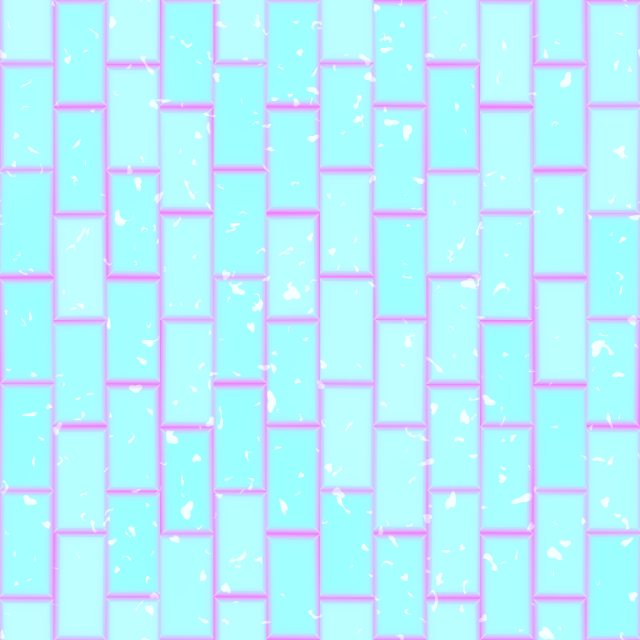
Give the GLSL for this pattern, as a WebGL 2 fragment shader.

```glsl
#version 300 es
precision highp float;
// Upright glazed bricks in 12 staggered columns of 6, with bevelled pink joints.
// Each brick gets its own tint, lean and edge insets; pale chips are scattered
// on two wrapping jittered grids, gathered into clusters by periodic noise.
uniform vec2 u_resolution;
out vec4 fragColor;

const vec2 BRICKS = vec2(12.0, 6.0);
const float STAGGER = 0.4;
const float TAU = 6.28319;
const float JOINT_DEPTH = 0.0112;

const vec3 FACE_DEEP = vec3(0.59, 1.0, 1.0);
const vec3 FACE_PALE = vec3(0.75, 1.0, 1.0);
const vec3 BEVEL_BLUE = vec3(0.75, 0.87, 1.0);
const vec3 BEVEL_VIOLET = vec3(0.84, 0.77, 1.0);
const vec3 JOINT_ORCHID = vec3(0.88, 0.67, 1.0);
const vec3 JOINT_PINK = vec3(0.95, 0.50, 0.98);
const vec3 CHIP_WHITE = vec3(0.97, 1.0, 1.0);

vec3 hash3(vec2 cell, float seed) {
    vec3 p = fract(vec3(cell + 17.0, seed + 5.0) * vec3(0.1031, 0.1030, 0.0973));
    p += dot(p, p.yxz + 33.33);
    return fract((p.xxy + p.yxx) * p.zyx);
}

// Value noise that wraps after the given number of cells
float wrapNoise(vec2 uv, float period, float seed) {
    vec2 p = uv * period;
    vec2 i = floor(p);
    vec2 f = smoothstep(0.0, 1.0, p - i);
    vec2 lo = mod(i, period);
    vec2 hi = mod(i + 1.0, period);
    float bottom = mix(hash3(lo, seed).x, hash3(vec2(hi.x, lo.y), seed).x, f.x);
    float top = mix(hash3(vec2(lo.x, hi.y), seed).x, hash3(hi, seed).x, f.x);
    return mix(bottom, top, f.y);
}

// Colour from the face edge (0) down to the bottom of the joint (1)
vec3 jointRamp(vec3 face, float t) {
    vec3 c = mix(face, BEVEL_BLUE, smoothstep(0.0, 0.16, t));
    c = mix(c, BEVEL_VIOLET, smoothstep(0.20, 0.46, t));
    c = mix(c, JOINT_ORCHID, smoothstep(0.44, 0.66, t));
    return mix(c, JOINT_PINK, smoothstep(0.64, 0.92, t));
}

// Brick colour in rgb, joint amount in a
vec4 brick(vec2 uv) {
    vec2 grid = uv * BRICKS;
    float column = mod(floor(grid.x), BRICKS.x);
    grid.y -= STAGGER * (1.0 - mod(column, 2.0));
    vec2 id = vec2(column, mod(floor(grid.y), BRICKS.y));
    vec2 size = 1.0 / BRICKS;
    vec2 p = fract(grid) * size;
    vec3 h = hash3(id, 1.0);
    vec3 k = hash3(id, 2.0);

    // Distances outside each pair of slightly leaning edges
    vec2 centred = p - 0.5 * size;
    vec2 lean = (vec2(h.y, k.z) - 0.5) * vec2(0.036, 0.03) * centred.yx;
    vec2 low = mix(vec2(0.0028, 0.0062), vec2(0.0105, 0.0112), vec2(h.z, k.x));
    vec2 high = mix(vec2(0.0028, 0.0062), vec2(0.0100, 0.0112), vec2(k.y, h.y));
    vec2 outside = max(low - p - lean, p + lean - size + high);
    float depth = max(outside.x, outside.y);

    // Glazed face, soft rim and joint
    vec3 face = mix(FACE_DEEP, FACE_PALE, h.x);
    face = mix(face, FACE_PALE, 0.25 * wrapNoise(uv, 8.0, 3.0));
    face = mix(face, BEVEL_BLUE, 0.3 * exp(min(depth, 0.0) / 0.004));
    float t = depth / JOINT_DEPTH;
    vec3 color = jointRamp(face, t);

    // Pale crease where two bevels meet at a corner
    float inBevel = smoothstep(0.0, 0.0015, min(outside.x, outside.y));
    float crease = 1.0 - smoothstep(0.0004, 0.0022, abs(outside.x - outside.y));
    color = mix(color, CHIP_WHITE, 0.35 * crease * inBevel);
    return vec4(color, smoothstep(0.0, 0.6, t));
}

// Coverage of irregular chips and crescents on a wrapping grid
float chips(vec2 uv, float count, float density, float seed, float pixel) {
    vec2 grid = uv * count;
    float cover = 0.0;
    for (int y = -1; y <= 1; y++)
    for (int x = -1; x <= 1; x++) {
        vec2 cell = floor(grid) + vec2(x, y);
        vec2 id = mod(cell, count);
        vec3 h = hash3(id, seed);
        vec3 k = hash3(id, seed + 1.0);
        float cluster = wrapNoise((id + 0.5) / count, 7.0, 9.0);
        if (k.x > density * (0.35 + 1.3 * cluster)) continue;

        float angle = TAU * h.z;
        float c = cos(angle), s = sin(angle);
        float radius = mix(0.07, 0.23, k.y * k.y);
        float aspect = mix(0.28, 0.85, k.z);
        vec2 q = mat2(c, -s, s, c) * (grid - cell - h.xy) / (radius * vec2(1.0, aspect));
        float a = atan(q.y, q.x);
        float rim = 1.0 + 0.22 * sin(2.0 * a + TAU * h.x) + 0.2 * sin(3.0 * a + TAU * h.y);
        float d = length(q) - rim;
        if (fract(h.x * 7.0 + k.y) < 0.35) d = max(d, 0.85 - length(q - vec2(0.15, 0.65)));
        d *= radius * aspect / count;
        cover = max(cover, 1.0 - smoothstep(-0.7 * pixel, 0.7 * pixel, d));
    }
    return cover;
}

void main() {
    vec2 uv = gl_FragCoord.xy / u_resolution;
    float pixel = 1.0 / min(u_resolution.x, u_resolution.y);

    // Four samples smooth the joints
    vec4 wall = vec4(0.0);
    for (int i = 0; i < 4; i++) {
        vec2 shift = vec2(i % 2, i / 2) * 0.5 - 0.25;
        wall += 0.25 * brick(uv + shift / u_resolution);
    }
    float chip = max(chips(uv, 25.0, 0.62, 11.0, pixel), chips(uv, 15.0, 0.6, 21.0, pixel));
    vec3 color = mix(wall.rgb, CHIP_WHITE, chip * mix(0.95, 0.5, wall.a));
    fragColor = vec4(color, 1.0);
}
```
